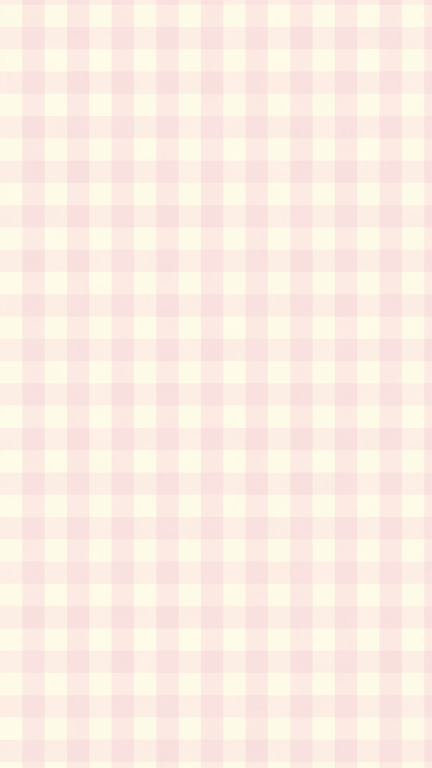
Reproduce this pattern procedurally as a Shadertoy shader.

```glsl
vec2 hashGradient(vec2 cell) {
    vec2 h = vec2(dot(cell, vec2(127.1, 311.7)), dot(cell, vec2(269.5, 183.3)));
    return 2.0 * fract(sin(h) * 43758.5) - 1.0;
}

float gradientNoise(vec2 p) {
    vec2 i = floor(p), f = fract(p);
    vec2 u = f * f * f * (f * (f * 6.0 - 15.0) + 10.0);
    float bottom = mix(dot(hashGradient(i), f),
                       dot(hashGradient(i + vec2(1, 0)), f - vec2(1, 0)), u.x);
    float top = mix(dot(hashGradient(i + vec2(0, 1)), f - vec2(0, 1)),
                    dot(hashGradient(i + vec2(1, 1)), f - vec2(1, 1)), u.x);
    return mix(bottom, top, u.y);
}

// Coverage of the pink half of each period, per axis
vec2 stripes(vec2 p, vec2 pixel) {
    vec2 edge = abs(fract(p + 0.25) - 0.5) - 0.25;
    return clamp(0.5 + edge / pixel, 0.0, 1.0);
}

void mainImage(out vec4 fragColor, in vec2 fragCoord) {
    // Width units, measured from the top left
    vec2 uv = vec2(fragCoord.x, iResolution.y - fragCoord.y) / iResolution.x;
    vec2 repeats = vec2(9.675, 9.697);
    vec2 p = uv * repeats - vec2(0.0, 0.105);
    vec2 band = stripes(p, 1.2 * repeats / iResolution.x);

    // Cream cloth, two stripe tints and their pink crossings
    vec3 cream = vec3(0.993, 0.984, 0.908);
    vec3 columnTint = vec3(0.988, 0.916, 0.890);
    vec3 rowTint = vec3(0.992, 0.934, 0.898);
    vec3 crossing = vec3(0.973, 0.882, 0.872);
    vec3 color = mix(mix(cream, columnTint, band.x),
                     mix(rowTint, crossing, band.x), band.y);

    // Slight unevenness between checks and faint mottling in the dye
    float uneven = 0.004 * hashGradient(floor(p * 2.0)).x;
    float mottle = 0.006 * gradientNoise(p * 1.3) + 0.004 * gradientNoise(p * 7.0);
    color += (uneven + mottle) * vec3(0.5, 1.0, 0.9);

    fragColor = vec4(color, 1.0);
}
```
